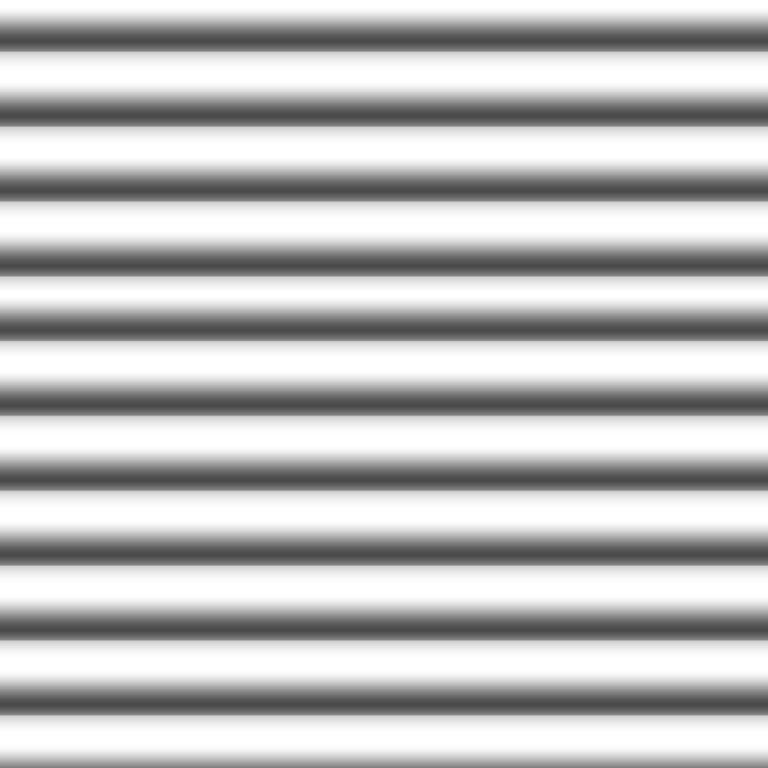
This pattern is drawn by a three.js fragment shader. Its source:

```glsl
// Soft horizontal grey ribs on white, a little over ten up the canvas.
// One tonal profile repeats by fract: a crisp lower edge, a dark core and a
// slow fade upward. A phase slip shortens one white gap above the middle.
varying vec2 vUv;

// Brightness over one period, t = 0 at the crisp edge and rising upward.
float ribTone(float t) {
  // dark core fading up to white
  float tone = mix(0.29, 1.0, smoothstep(0.14, 0.63, t));
  // lighter lip below the core
  tone += 0.29 * pow(max(0.0, 1.0 - t / 0.15), 1.3);
  // faint shade beneath the next rib
  float shade = max(0.0, (t - 0.75) / 0.25);
  tone -= 0.18 * shade * shade;
  // smoothed step across the crisp edge
  return mix(0.82, tone, smoothstep(0.0, 0.03, t));
}

void main() {
  // the slip falls inside a white gap, so it leaves no seam
  float slip = 0.0134 * step(0.622, vUv.y);
  float t = fract((vUv.y + slip - 0.5545) / 0.0975);
  gl_FragColor = vec4(vec3(ribTone(t)), 1.0);
}
```
